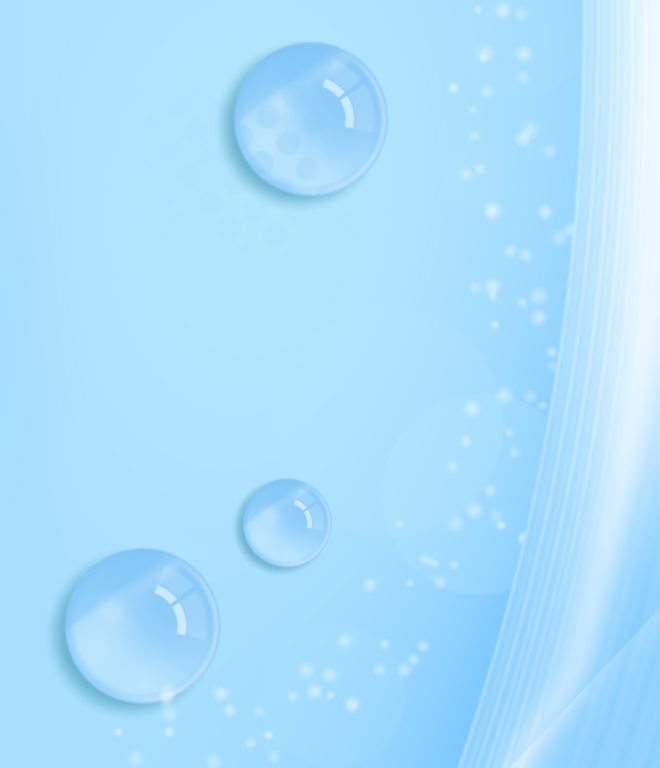
Reproduce this background procedurally as a WebGL 1 fragment shader.

```glsl
precision highp float;
uniform vec2 u_resolution;

const vec3 SKY = vec3(0.66, 0.875, 1.0);
const vec3 PALE = vec3(0.71, 0.902, 0.995);
const vec3 AZURE = vec3(0.46, 0.77, 0.995);
const vec3 WHITE = vec3(0.95, 0.98, 1.0);
const vec3 SHADOW = vec3(0.40, 0.69, 0.80);
const vec3 DROP_DEEP = vec3(0.50, 0.77, 0.97);
const vec3 DROP_LIGHT = vec3(0.69, 0.88, 0.995);
const vec3 DROP_TOP = vec3(0.405, 0.845, 0.100);    // centre, radius
const vec3 DROP_SMALL = vec3(0.374, 0.319, 0.0575);
const vec3 DROP_LOW = vec3(0.186, 0.185, 0.101);
const float DOT_CELL = 0.043;
const float STRIPE_GAP = 0.0088;
const int SPARKLES = 84;

float hash(float n) { return fract(sin(n * 127.1 + 3.7) * 43758.55); }

float fadeOut(float a, float b, float x) { return 1.0 - smoothstep(a, b, x); }

float disc(vec2 p, vec2 c, float r, float soft) {
  return fadeOut(r - soft, r + soft, length(p - c));
}

float bell(float x, float width) { return exp(-x * x / (width * width)); }

// Left border of the curved veil
float veilEdge(float y) { return 0.759 - 0.164 * pow(max(1.0 - y, 0.0), 2.1); }

vec3 background(vec2 p) {
  float gap = max(veilEdge(p.y) - p.x, 0.0);
  vec3 col = mix(SKY, PALE, bell(length((p - vec2(0.36, 0.72)) * vec2(1.0, 0.75)), 0.34));
  col = mix(col, AZURE, exp(-gap / 0.11) * mix(0.85, 0.30, smoothstep(0.05, 0.85, p.y)));
  col = mix(col, AZURE, 0.15 * fadeOut(0.0, 0.35, p.y) * smoothstep(0.1, 0.6, p.x));
  return mix(col, AZURE, 0.10 * bell(p.x, 0.07) * bell(p.y - 0.58, 0.25));
}

// Large, faint light circles
float bokeh(vec2 p) {
  float a = 0.22 * disc(p, vec2(0.505, 0.449), 0.150, 0.003);
  a += 0.26 * disc(p, vec2(0.628, 0.357), 0.131, 0.003);
  a += 0.14 * disc(p, vec2(0.434, 0.095), 0.094, 0.003);
  a += 0.16 * disc(p, vec2(0.618, 0.772), 0.043, 0.004);
  return a + 0.12 * disc(p, vec2(0.680, 0.960), 0.085, 0.003);
}

// Soft specks scattered around a cubic curve
float sparkles(vec2 p) {
  float sum = 0.0;
  for (int i = 0; i < SPARKLES; i++) {
    float n = float(i);
    float t = (n + hash(n)) / float(SPARKLES), s = 1.0 - t;
    vec2 c = s * s * s * vec2(0.61, 1.03) + 3.0 * s * s * t * vec2(0.77, 0.62)
           + 3.0 * s * t * t * vec2(0.70, 0.09) + t * t * t * vec2(0.14, 0.03);
    c += (vec2(hash(n + 91.0), hash(n + 203.0)) - 0.5) * vec2(0.13, 0.12);
    float r = mix(0.006, 0.0135, hash(n + 317.0));
    sum += mix(0.28, 0.58, hash(n + 431.0)) * fadeOut(0.1 * r, 1.2 * r, length(p - c));
  }
  return min(sum, 0.6);
}

// Tilted grid of dots fading from its centre
float halftone(vec2 p) {
  vec2 q = p - vec2(0.345, 0.818);
  float fade = fadeOut(0.03, 0.19, length(p - vec2(0.315, 0.785)));
  q = mat2(0.8, -0.6, 0.6, 0.8) * q / DOT_CELL;
  return fade * disc(fract(q), vec2(0.5), 0.36, 0.07);
}

vec3 veil(vec3 col, vec2 p, float px) {
  float d = p.x - veilEdge(p.y);
  float high = smoothstep(0.1, 0.85, p.y);
  float stripe = 0.5 + 0.5 * sin(6.2832 * d / STRIPE_GAP * mix(0.75, 1.0, p.y));
  stripe *= 0.6 + 0.4 * sin(d * 310.0 + 1.0);
  float cover = mix(0.16, 0.32, high) + mix(0.12, 0.62, high) * smoothstep(0.0, 0.10, d);
  cover += 0.22 * (stripe - 0.25) * fadeOut(0.04, 0.12, d);
  // Bright crease, then the blue hollow behind it
  float crease = 0.110 - 0.035 * fadeOut(0.0, 0.14, p.y);
  cover += 0.26 * bell(d - crease, 0.025) * fadeOut(0.40, 0.80, p.y);
  cover -= 0.22 * smoothstep(crease, crease + 0.06, d) * fadeOut(0.25, 0.65, p.y);
  cover += 0.05 * sin(d * 260.0) * sin(d * 97.0) * smoothstep(0.1, 0.15, d) * (1.0 - high);
  // Diagonal fold in the lower corner
  float fold = (p.x - 0.664) * 1.067 - p.y;
  cover += smoothstep(-px, px, fold) * (0.05 + 0.14 * exp(-max(fold, 0.0) / 0.045));
  vec3 sheet = mix(mix(AZURE, SKY, 0.3 + 0.5 * high), WHITE, clamp(cover, 0.0, 1.0));
  return mix(col, sheet, smoothstep(-2.0 * px, 2.0 * px, d));
}

vec3 waterDrop(vec3 col, vec2 p, vec3 shape, float px) {
  vec2 q = (p - shape.xy) / shape.z;
  float soft = 1.5 * px / shape.z, r = length(q), angle = atan(q.y, q.x);
  col = mix(col, SHADOW, 0.9 * fadeOut(0.82, 1.14, length(q - vec2(-0.15, -0.10))));
  // Body: deep crown, pale flank, blue heart
  vec3 body = mix(DROP_LIGHT, DROP_DEEP, 0.75 * smoothstep(-0.9, 0.9, q.y + 0.5 * q.x));
  body = mix(body, DROP_DEEP, 0.35 * bell(length(q - vec2(0.25, 0.0)), 0.45));
  body = mix(body, DROP_DEEP, 0.50 * smoothstep(0.0, 0.12, q.y - 0.75 * q.x - 0.62));
  body = mix(body, WHITE, 0.30 * bell(length(q - vec2(-0.40, 0.18)), 0.18));
  body = mix(body, WHITE, 0.22 * bell(length(q - vec2(-0.55, -0.25)), 0.40));
  body = mix(body, WHITE, 0.18 * bell(length(q - vec2(0.05, -0.75)), 0.35));
  // Light band between the crown and the window
  body = mix(body, WHITE, 0.20 * bell(q.y - 0.75 * q.x - 0.48, 0.12) * smoothstep(0.2, 0.7, q.y));
  // Rim: blue below, lit on the right
  body = mix(body, DROP_DEEP, 0.60 * smoothstep(0.84, 0.98, r));
  body = mix(body, WHITE, 0.40 * bell(r - 0.95, 0.04) * smoothstep(-0.3, 0.8, q.x - 0.4 * q.y));
  // Curved window reflection with a dark bar
  float span = smoothstep(-0.26, -0.18, angle) * fadeOut(1.18, 1.28, angle);
  float bar = smoothstep(0.02, 0.07, abs(angle - 0.62));
  float pane = smoothstep(0.56, 0.60, r) * fadeOut(0.80, 0.86, r);
  float streak = smoothstep(0.43, 0.47, r) * fadeOut(0.54, 0.58, r);
  body = mix(body, WHITE, span * bar * (0.16 * pane + 0.62 * streak));
  return mix(col, body, fadeOut(1.0 - soft, 1.0 + soft, r));
}

void main() {
  vec2 p = gl_FragCoord.xy / u_resolution.y;
  float px = 1.2 / u_resolution.y;
  vec3 col = background(p);
  col = mix(col, PALE, bokeh(p));
  col = mix(col, DROP_DEEP, 0.07 * halftone(p));
  col = waterDrop(col, p, DROP_TOP, px);
  col = mix(col, DROP_DEEP, 0.25 * halftone(p) * disc(p, DROP_TOP.xy, DROP_TOP.z, px));
  col = waterDrop(col, p, DROP_SMALL, px);
  col = waterDrop(col, p, DROP_LOW, px);
  col = mix(col, WHITE, sparkles(p));
  gl_FragColor = vec4(veil(col, p, px), 1.0);
}
```
